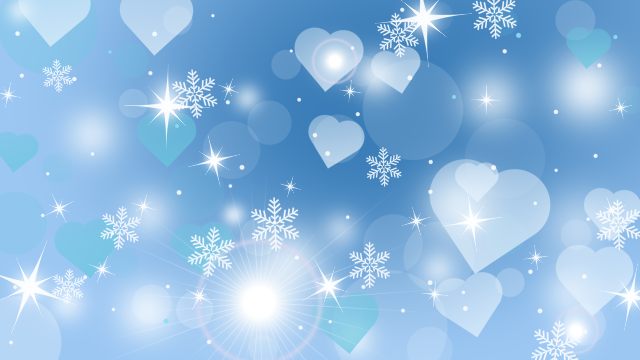
A WebGL 1 fragment shader for this background:

```glsl
precision highp float;
uniform vec2 u_resolution;

const vec3 WHITE = vec3(0.97, 0.985, 1.0);
const vec3 TEAL = vec3(0.41, 0.78, 0.87);

vec3 hash3(float n) {
  return fract(sin(n * vec3(12.99, 78.23, 37.72) + 1.7) * 4375.85);
}

// Centre of item i on a jittered grid that covers the canvas
vec2 scatter(float i, vec2 grid, float seed) {
  float row = floor((i + 0.5) / grid.x);
  vec2 cell = vec2(i - row * grid.x, row);
  vec2 jitter = 0.85 * (hash3(i + seed).xy - 0.5);
  return (cell + 0.5 + jitter) / grid * vec2(u_resolution.x / u_resolution.y, 1.0);
}

float fill(float d) {
  float px = 0.75 / u_resolution.y;
  return 1.0 - smoothstep(-px, px, d);
}

vec2 rotate(vec2 p, float a) {
  return vec2(cos(a) * p.x - sin(a) * p.y, sin(a) * p.x + cos(a) * p.y);
}

// Folds the plane into one mirrored sector around the x axis
vec2 fold(vec2 p, float count) {
  float sector = 6.2832 / count;
  float a = mod(atan(p.y, p.x + 1e-5) + 0.5 * sector, sector) - 0.5 * sector;
  return length(p) * vec2(cos(a), abs(sin(a)));
}

float segment(vec2 p, vec2 a, vec2 b) {
  vec2 ab = b - a;
  return length(p - a - ab * clamp(dot(p - a, ab) / dot(ab, ab), 0.0, 1.0));
}

float heart(vec2 p) {
  p = vec2(abs(p.x), p.y + 0.55);
  if (p.x + p.y > 1.0) return length(p - vec2(0.25, 0.75)) - 0.3536;
  vec2 side = p - 0.5 * max(p.x + p.y, 0.0);
  return min(length(p - vec2(0.0, 1.0)), length(side)) * sign(p.x - p.y);
}

float snowflake(vec2 p) {
  vec2 q = fold(p, 6.0);
  float d = segment(q, vec2(0.08, 0.0), vec2(0.97, 0.0)) - 0.028;
  for (int k = 0; k < 4; k++) {
    vec2 root = vec2(0.2 + 0.19 * float(k), 0.0);
    float reach = k == 0 ? 0.15 : 0.36 - 0.06 * float(k);
    d = min(d, segment(q, root, root + reach * vec2(0.64, 0.77)) - 0.032);
  }
  return d;
}

// Eight-pointed star: long upright spikes and short diagonal ones
float sparkle(vec2 p, float size) {
  vec2 q = fold(p, 4.0) / size;
  vec2 s = fold(rotate(p, 0.785), 4.0) / (0.65 * size);
  float spikes = fill((q.y - 0.09 * pow(max(1.0 - q.x, 0.0), 2.0)) * size);
  float shorts = fill((s.y - 0.1 * pow(max(1.0 - s.x, 0.0), 2.0)) * size);
  return max(spikes * step(q.x, 1.0), shorts * step(s.x, 1.0));
}

float glow(vec2 p, float r) { return exp(-dot(p, p) / (r * r)); }

float haze(vec2 p) {
  float d = length((p - vec2(1.0, 0.68)) * vec2(0.9, 1.2));
  return smoothstep(-0.08, 0.9, d - 0.25 * p.x * p.y);
}

vec3 ringFlare(vec3 col, vec2 p, float r) {
  float rim = (length(p) - r) / (0.035 * r + 0.002);
  col = mix(col, vec3(0.87, 0.83, 0.93), 0.5 * exp(-rim * rim));
  col = mix(col, WHITE, 0.5 * glow(p, 0.9 * r));
  return mix(col, vec3(1.0), min(1.0, 1.4 * glow(p, 0.42 * r)));
}

void main() {
  vec2 p = gl_FragCoord.xy / u_resolution.y;
  vec3 col = mix(vec3(0.23, 0.49, 0.72), vec3(0.61, 0.78, 0.95), haze(p));

  // Translucent discs and soft lights
  for (int i = 0; i < 32; i++) {
    vec3 h = hash3(float(i) + 40.0);
    vec2 c = scatter(float(i), vec2(8.0, 4.0), 5.0);
    float r = mix(0.04, 0.17, h.x * h.x * h.x);
    float alpha = mix(0.1, 0.3, h.y) * mix(0.5, 1.0, haze(c));
    col = mix(col, mix(TEAL, WHITE, step(0.25, h.z)), alpha * fill(length(p - c) - r));
  }
  for (int i = 0; i < 18; i++) {
    vec3 h = hash3(float(i) + 90.0);
    vec2 c = scatter(float(i), vec2(6.0, 3.0), 130.0);
    col = mix(col, WHITE, mix(0.4, 0.85, h.y) * glow(p - c, mix(0.03, 0.1, h.x)));
  }

  // Hearts, the last one large
  for (int i = 0; i < 16; i++) {
    vec3 h = hash3(float(i) + 170.0);
    bool large = i == 15;
    vec2 c = large ? vec2(1.35, 0.39) : scatter(float(i), vec2(5.0, 3.0), 210.0);
    float size = large ? 0.28 : mix(0.09, 0.19, h.x);
    vec2 q = rotate(p - c, large ? 0.2 : 0.5 * (h.y - 0.5)) / size;
    vec3 tint = !large && h.z < 0.3 ? TEAL : vec3(0.9, 0.95, 0.99);
    float alpha = clamp(0.58 - 0.25 * q.y + 0.1 * q.x, 0.35, 0.8);
    col = mix(col, tint, alpha * fill(heart(q) * size));
  }

  // Sun with thin rays, then two small ring flares
  vec2 sun = p - vec2(0.72, 0.16);
  float sector = atan(sun.y, sun.x) * 40.0 / 6.2832;
  vec3 ray = hash3(floor(sector) + 260.0);
  float across = abs(fract(sector) - mix(0.25, 0.75, ray.x)) * 0.157 * length(sun);
  float fade = 1.0 - smoothstep(0.1, mix(0.15, 0.6, ray.y), length(sun));
  col = mix(col, WHITE, 0.4 * fade * fill(across - 0.001));
  col = ringFlare(col, sun, 0.17);
  for (int i = 0; i < 2; i++)
    col = ringFlare(col, p - mix(vec2(0.93, 0.83), vec2(1.6, 0.08), float(i)), 0.06);

  // Snowflakes
  for (int i = 0; i < 12; i++) {
    vec3 h = hash3(float(i) + 310.0);
    float size = mix(0.045, 0.08, h.x);
    vec2 q = rotate(p - scatter(float(i), vec2(4.0, 3.0), 350.0), 0.52 + 0.3 * (h.y - 0.5));
    col = mix(col, WHITE, 0.95 * fill(snowflake(q / size) * size));
  }

  // Sparkles; every third one is a bright glint
  for (int i = 0; i < 21; i++) {
    vec3 h = hash3(float(i) + 400.0);
    bool bright = mod(float(i) + 0.5, 3.0) < 1.0;
    float size = bright ? mix(0.07, 0.14, h.x) : mix(0.03, 0.045, h.x);
    vec2 q = rotate(p - scatter(float(i), vec2(7.0, 3.0), 440.0), h.y - 0.5);
    col = mix(col, WHITE, (bright ? 0.9 : 0.35) * glow(q, 0.3 * size));
    col = mix(col, vec3(1.0), 0.9 * sparkle(q, size));
  }

  // Small dots
  for (int i = 0; i < 60; i++) {
    vec3 h = hash3(float(i) + 500.0);
    vec2 c = scatter(float(i), vec2(10.0, 6.0), 580.0);
    vec3 tint = mix(vec3(0.55, 0.87, 0.95), WHITE, step(0.12, h.y));
    col = mix(col, tint, 0.9 * fill(length(p - c) - mix(0.004, 0.007, h.x)));
  }
  gl_FragColor = vec4(col, 1.0);
}
```
